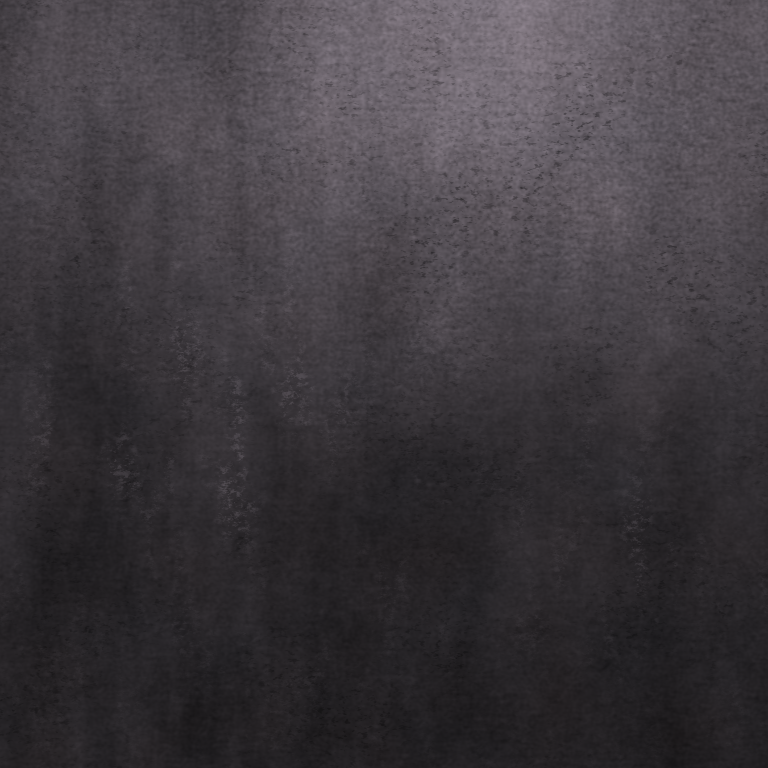
Give the GLSL for this texture, as a Shadertoy shader.

```glsl
const vec3 TINT = vec3(1.025, 0.955, 1.03);
const float SHADOW = 0.164;

vec2 hashGradient(vec2 cell) {
    vec3 p = fract(cell.xyx * vec3(0.1031, 0.1030, 0.0973));
    p += dot(p, p.yzx + 33.33);
    return fract((p.xx + p.yz) * p.zy) * 2.0 - 1.0;
}

// Gradient noise, roughly -0.7 to 0.7
float noise(vec2 p) {
    vec2 i = floor(p);
    vec2 f = p - i;
    vec2 w = f * f * f * (f * (f * 6.0 - 15.0) + 10.0);
    float a = dot(hashGradient(i), f);
    float b = dot(hashGradient(i + vec2(1, 0)), f - vec2(1, 0));
    float c = dot(hashGradient(i + vec2(0, 1)), f - vec2(0, 1));
    float d = dot(hashGradient(i + vec2(1, 1)), f - vec2(1, 1));
    return mix(mix(a, b, w.x), mix(c, d, w.x), w.y);
}

float fbm(vec2 p, int octaves, float gain) {
    float sum = 0.0;
    float amplitude = 1.0;
    for (int i = 0; i < octaves; i++) {
        sum += amplitude * noise(p);
        p = mat2(1.9, 0.25, -0.25, 2.0) * p + 17.3;
        amplitude *= gain;
    }
    return sum;
}

float glow(vec2 p, vec2 center, vec2 radius) {
    vec2 d = (p - center) / radius;
    return exp(-dot(d, d));
}

// Broad light falling from the upper right, with a cloudy lower edge
float lighting(vec2 p) {
    float height = p.y + 0.11 * fbm(p * vec2(4.0, 3.0) + 5.0, 5, 0.6);
    float side = exp(-pow((p.x - 0.68) / 0.34, 2.0));
    float light = smoothstep(0.28, 0.92, height) * mix(0.115, 0.25, side);
    light += 0.07 * glow(p, vec2(0.58, 1.02), vec2(0.2, 0.16));
    return light - 0.035 * smoothstep(0.45, 0.0, p.y) * smoothstep(0.0, 0.8, p.x + 0.3);
}

// Vertical runs of grime, clearest on the left
float streaks(vec2 p) {
    float bend = 0.02 * noise(p * 6.0);
    float wide = noise(vec2((p.x + bend) * 13.0, p.y * 1.7 + 3.0));
    float thin = fbm(vec2((p.x + bend) * 38.0, p.y * 5.0), 3, 0.65);
    return (wide + 0.6 * thin) * mix(1.0, 0.45, smoothstep(0.25, 0.6, p.x));
}

// Ragged crumbs of paler wear, gathered along columns
float flakes(vec2 p) {
    float columns = smoothstep(-0.1, 0.5, fbm(p * vec2(15.0, 5.0) + 31.0, 4, 0.6));
    float left = glow(p, vec2(0.28, 0.42), vec2(0.24, 0.2));
    float right = glow(p, vec2(0.85, 0.27), vec2(0.2, 0.1));
    float line = glow(p, vec2(0.767, 0.43), vec2(0.008, 0.05));
    float area = columns * (0.25 + left + 0.8 * right) + 0.6 * line;
    return area * smoothstep(-0.1, 0.6, fbm(p * vec2(60.0, 85.0) + 2.0, 4, 0.8));
}

// Dense little pits, grouped in loose clouds
float pits(vec2 p) {
    float area = 0.2 + smoothstep(-0.2, 0.5, fbm(p * 6.0 + 11.0, 4, 0.6));
    area += 0.6 * glow(p, vec2(0.62, 0.82), vec2(0.15, 0.12));
    return area * smoothstep(0.1, 0.6, fbm(p * vec2(75.0, 125.0), 3, 0.8));
}

void mainImage(out vec4 fragColor, in vec2 fragCoord) {
    vec2 p = fragCoord / iResolution.xy;
    float light = lighting(p);
    float exposure = smoothstep(0.0, 0.22, light);

    // Stains and soft patches
    float value = SHADOW + light;
    value += 0.05 * fbm(p * vec2(5.0, 4.0) + 8.0, 5, 0.6);
    value += streaks(p) * mix(0.034, 0.068, exposure);
    value += fbm(p * vec2(34.0, 42.0) + 23.0, 3, 0.75) * mix(0.016, 0.023, exposure);

    // Brushed scratches and fine grain
    float scratches = noise(p * vec2(24.0, 165.0)) + noise(p * vec2(65.0, 150.0) + 7.0);
    float grain = noise(p * vec2(185.0, 215.0)) + 0.7 * noise(p * 118.0 + 4.0);
    value += scratches * mix(0.013, 0.034, exposure);
    value += grain * mix(0.024, 0.078, exposure);

    // Worn surface
    value += 0.09 * flakes(p);
    value -= pits(p) * mix(0.03, 0.085, exposure);

    // Faint warm and cool drift
    float drift = 0.006 * fbm(p * 9.0 + 40.0, 2, 0.5);
    vec3 color = max(value, 0.085) * TINT + vec3(drift, 0.0, -0.5 * drift);
    fragColor = vec4(clamp(color, 0.0, 1.0), 1.0);
}
```
